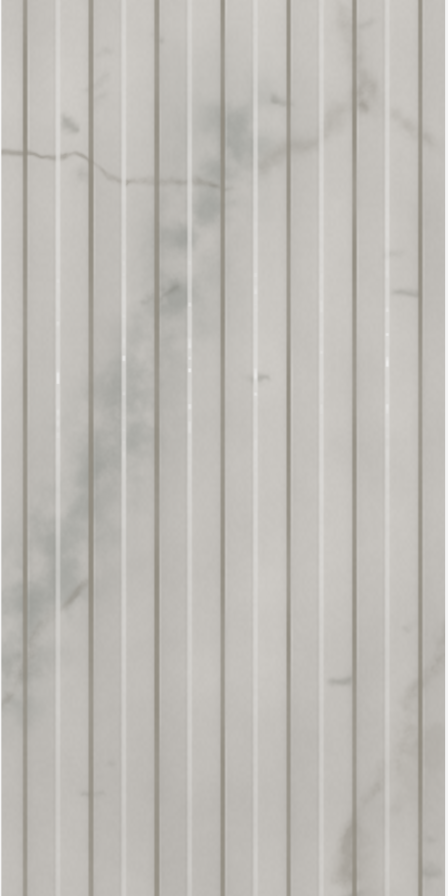
Write a WebGL 1 fragment shader that draws this texture.

```glsl
precision highp float;
// Pale marble panel with vertical V-grooves, glossy ridges and diagonal grey veins.

uniform vec2 u_resolution;

float hash(vec2 p) {
  return fract(sin(dot(p, vec2(127.1, 311.7))) * 43758.545);
}

float noise(vec2 p) {
  vec2 i = floor(p), f = fract(p);
  f = f * f * (3.0 - 2.0 * f);
  return mix(mix(hash(i), hash(i + vec2(1.0, 0.0)), f.x),
             mix(hash(i + vec2(0.0, 1.0)), hash(i + 1.0), f.x), f.y);
}

float fbm(vec2 p) {
  float sum = 0.0, amp = 0.5;
  for (int i = 0; i < 5; i++) {
    sum += amp * noise(p);
    p = mat2(1.6, 1.2, -1.2, 1.6) * p + 7.3;
    amp *= 0.5;
  }
  return sum;
}

// Soft streak of the given width along the segment a-b
float streak(vec2 p, vec2 a, vec2 b, float width) {
  vec2 ab = b - a;
  float t = clamp(dot(p - a, ab) / dot(ab, ab), 0.0, 1.0);
  float d = length(p - a - ab * t) / width;
  return exp(-d * d);
}

// Antialiased line of the given half width around zero
float line(float d, float halfWidth, float blur) {
  return 1.0 - smoothstep(halfWidth - blur, halfWidth + blur, abs(d));
}

vec3 marble(vec2 p) {
  float cloud = fbm(p * 4.0 + 3.0);
  float grain = fbm(p * 15.0);
  vec2 q = p + 0.10 * (vec2(fbm(p * 7.0), fbm(p * 7.0 + 31.0)) - 0.48);
  vec3 stone = vec3(0.768, 0.756, 0.737) + 0.07 * (cloud - 0.48);
  stone += 0.014 * (p.y - 1.0);

  // Broad grey-green diagonal band with a wide pale halo
  float band = max(streak(q, vec2(0.54, 1.72), vec2(0.30, 1.13), 0.085),
                   streak(q, vec2(0.30, 1.13), vec2(0.0, 0.48), 0.10));
  float halo = streak(q, vec2(0.52, 1.75), vec2(0.02, 0.50), 0.18);
  stone = mix(stone, vec3(0.67, 0.67, 0.65), 0.32 * halo * smoothstep(0.25, 0.65, cloud));
  stone = mix(stone, vec3(0.59, 0.60, 0.58), 0.62 * band * smoothstep(0.2, 0.75, grain));

  // Fine left-hand veins
  float vein = streak(q, vec2(-0.02, 1.65), vec2(0.14, 1.67), 0.007)
             + streak(q, vec2(0.14, 1.67), vec2(0.30, 1.59), 0.007)
             + streak(q, vec2(0.30, 1.59), vec2(0.52, 1.57), 0.008)
             + streak(q, vec2(-0.02, 0.42), vec2(0.18, 0.72), 0.011);
  // Softer right-hand veins
  vein += 0.6 * streak(q, vec2(0.58, 1.62), vec2(0.82, 1.80), 0.025)
        + 0.6 * streak(q, vec2(0.80, 1.80), vec2(1.02, 1.66), 0.018)
        + 0.6 * streak(q, vec2(0.77, 1.98), vec2(0.84, 1.78), 0.020)
        + 0.9 * streak(q, vec2(1.01, 0.60), vec2(0.76, 0.04), 0.020)
        + 0.35 * streak(q, vec2(1.02, 0.50), vec2(0.80, 0.0), 0.06);
  vein *= 0.2 + 0.9 * smoothstep(0.3, 0.7, grain);
  stone = mix(stone, vec3(0.54, 0.52, 0.48), 0.46 * min(vein, 1.0));

  // Scattered mineral flecks
  float flecks = 0.0;
  for (int i = 0; i < 22; i++) {
    float k = float(i);
    vec2 c = vec2(hash(vec2(k, 2.0)), 2.0 * hash(vec2(k, 5.0)));
    vec2 dir = vec2(0.018, 0.03 * (hash(vec2(k, 9.0)) - 0.3));
    float strength = 0.3 + 0.6 * hash(vec2(k, 13.0));
    flecks += strength * streak(q, c - dir, c + dir, 0.010);
  }
  flecks *= smoothstep(0.25, 0.65, grain);
  return mix(stone, vec3(0.52, 0.52, 0.49), 0.5 * min(flecks, 1.0));
}

void main() {
  // Panel is one unit wide and two units tall
  vec2 p = gl_FragCoord.xy / u_resolution * vec2(1.0, 2.0);
  float period = 0.147;
  float px = 1.0 / u_resolution.x;
  float blur = max(px, 0.003);

  float u = (p.x - 0.056) / period;
  float id = floor(u + 0.5);
  float column = floor(u);
  float groove = (u - id) * period;
  float ridge = (fract(u) - 0.5) * period;
  vec3 color = marble(p);

  // Facets differ in tilt, darkening softly towards each groove
  color += 0.016 * smoothstep(-0.004, 0.004, ridge) - 0.008;
  color += 0.016 * (hash(vec2(column, 21.0)) - 0.5);
  color -= 0.055 * exp(-abs(groove) * 130.0);

  // Dark groove with a faint lit lip, uneven along its length
  float wear = noise(vec2(id * 9.0, p.y * 7.0));
  float depth = 0.68 + 0.32 * wear;
  color = mix(color, vec3(0.575, 0.555, 0.51),
              depth * line(groove, 0.0042 + 0.0014 * hash(vec2(id, 4.0)), blur));
  color += 0.05 * wear * line(groove - 0.0085, 0.0015, blur);

  // Glossy ridge, brightest above the middle, with small sparkles
  float glow = exp(-pow((p.y - 1.3) / 0.65, 2.0));
  float sheen = (0.45 + 0.4 * glow) * (0.8 + 0.2 * noise(vec2(column * 7.0, p.y * 12.0)));
  color -= 0.018 * line(ridge + 0.009, 0.002, blur);
  color += 0.03 * sheen * exp(-abs(ridge) * 110.0);
  color = mix(color, vec3(0.865, 0.86, 0.85), sheen * line(ridge, 0.0048, blur));
  float sparkle = smoothstep(0.6, 0.9, noise(vec2(column * 5.0, p.y * 75.0)));
  sparkle *= exp(-pow((p.y - 1.2) / 0.16, 2.0)) * (0.2 + 0.8 * hash(vec2(column, 8.0)));
  color = mix(color, vec3(0.96), sparkle * line(ridge, 0.003, blur));

  // Fine surface grain and bright side edges
  color += 0.012 * (noise(p * vec2(170.0, 120.0)) - 0.5);
  float edge = 1.0 - smoothstep(0.002, 0.002 + px, min(p.x, 0.997 - p.x));
  gl_FragColor = vec4(mix(color, vec3(0.96), edge), 1.0);
}
```
